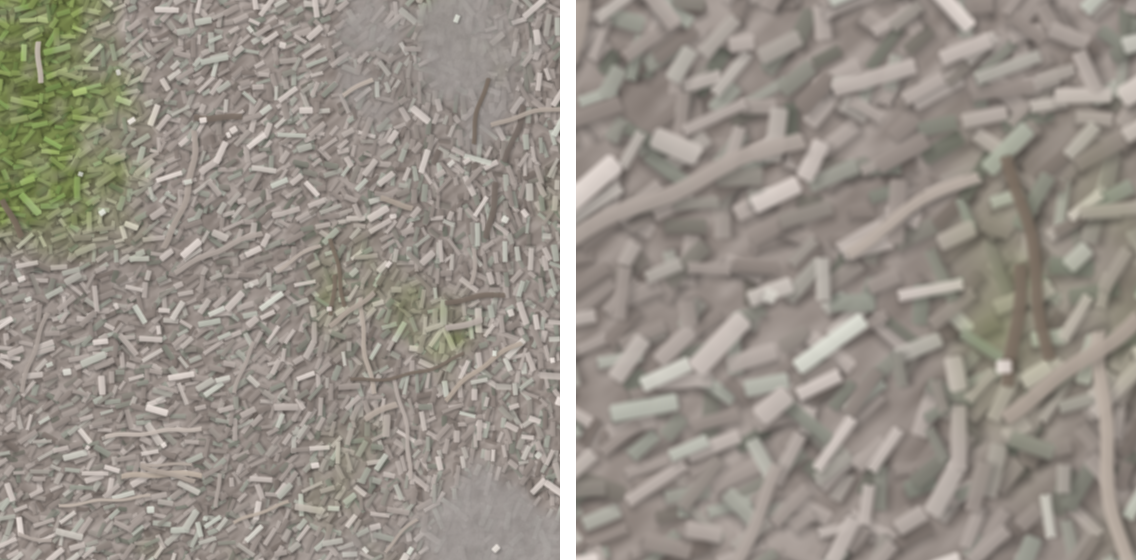
Left: the whole. Right: its middle third, enlarged.
Give the GLSL for this texture, as a WebGL 2 fragment shader.

```glsl
#version 300 es
precision highp float;

uniform vec2 u_resolution;
out vec4 fragColor;

const float SOFTNESS = 0.0027;      // edge blur of every chip and twig
const float SHADOW = 0.20;
const float GRAIN_ANGLE = 0.72;     // main lie of the chips, in radians
const float GRAIN_DRIFT = 1.7;
const float GRAIN_SPREAD = 1.5;
const int TWIGS = 34;
const vec3 WARM = vec3(0.040, 0.0, -0.024);
const vec3 COOL = vec3(0.002, 0.012, -0.030);
const vec3 TAN = vec3(0.055, 0.0, -0.055);
const vec3 SAND = vec3(0.615, 0.592, 0.580);
const vec3 MOSS = vec3(0.75, 0.89, 0.54);
const vec2 MOSS_CENTER = vec2(0.0, 0.87);
const vec2 SAND_TOP = vec2(0.80, 0.92);
const vec2 SAND_BOTTOM = vec2(0.88, 0.0);

vec4 hash4(vec2 p) {
    vec4 q = fract(p.xyxy * vec4(0.1031, 0.1030, 0.0973, 0.1099));
    q += dot(q, q.wzxy + 33.33);
    return fract((q.xxyz + q.yzzw) * q.zywx);
}

float noise(vec2 p) {
    vec2 i = floor(p), f = fract(p);
    f = f * f * (3.0 - 2.0 * f);
    float low = mix(hash4(i).x, hash4(i + vec2(1, 0)).x, f.x);
    float high = mix(hash4(i + vec2(0, 1)).x, hash4(i + vec2(1, 1)).x, f.x);
    return mix(low, high, f.y);
}

float fbm(vec2 p) {
    float sum = 0.0, weight = 0.533;
    for (int i = 0; i < 4; i++) {
        sum += weight * noise(p);
        p = mat2(1.6, 1.2, -1.2, 1.6) * p + 5.3;
        weight *= 0.5;
    }
    return sum;
}

vec2 rotate(vec2 p, float angle) {
    float c = cos(angle), s = sin(angle);
    return vec2(c * p.x + s * p.y, c * p.y - s * p.x);
}

float grainAngle(vec2 p) {
    return GRAIN_ANGLE + GRAIN_DRIFT * (noise(p * 3.5 + 7.0) - 0.5) + 0.35 * smoothstep(0.5, 1.0, p.x);
}

float sliver(vec2 q, vec2 halfSize, float blur) {
    float radius = 0.6 * halfSize.y;
    vec2 d = abs(q) - halfSize + radius;
    float dist = length(max(d, 0.0)) + min(max(d.x, d.y), 0.0) - radius;
    return 1.0 - smoothstep(-blur, blur, dist);
}

// One piece of wood with a soft shadow along its lower side
void lay(inout vec3 color, vec2 q, vec2 halfSize, vec3 wood) {
    float blur = max(SOFTNESS, 0.8 / u_resolution.y);
    color *= 1.0 - SHADOW * sliver(q + vec2(0.0, 0.8 * halfSize.y), halfSize, 1.6 * blur);
    wood *= 1.0 + 0.05 * clamp(q.y / halfSize.y, -1.0, 1.0);
    color = mix(color, wood, 0.92 * sliver(q, halfSize, blur));
}

void scatter(inout vec3 color, vec2 p, float cells, vec2 halfSize, float share, vec2 tones, float seed) {
    vec2 home = floor(p * cells);
    for (int y = -1; y <= 1; y++)
    for (int x = -1; x <= 1; x++) {
        vec2 id = home + vec2(x, y);
        vec4 place = hash4(id + seed * 17.0);
        if (place.w > share) continue;
        vec4 look = hash4(id + seed * 31.0 + 211.0);
        vec2 center = (id + place.xy) / cells;
        float turn = 2.0 * place.z - 1.0;
        float angle = grainAngle(center) + GRAIN_SPREAD * turn * (0.3 + 0.7 * turn * turn);
        vec2 size = halfSize * mix(vec2(0.45, 0.65), vec2(1.0, 1.15), look.xy);
        vec3 wood = mix(tones.x, tones.y, look.z) + mix(WARM, COOL, smoothstep(0.5, 1.0, look.w));
        lay(color, rotate(p - center, angle), size, wood);
    }
}

void layTwigs(inout vec3 color, vec2 p) {
    for (int i = 0; i < TWIGS; i++) {
        vec4 place = hash4(vec2(i, 3));
        vec4 look = hash4(vec2(i, 19));
        vec2 center = vec2(pow(place.x, 0.75), place.y * 0.9);
        vec2 q = rotate(p - center, mix(-0.5, 2.1, place.z));
        q.y += (look.z - 0.5) * 3.0 * q.x * q.x + 0.002 * sin(q.x * 70.0 + 9.0 * place.w);
        vec2 size = vec2(mix(0.03, 0.11, look.x * look.x), mix(0.0028, 0.0058, look.y));
        float tone = look.w < 0.18 ? 0.43 : mix(0.60, 0.75, look.w);
        lay(color, q, size, tone + mix(WARM, TAN, place.w));
    }
}

void main() {
    vec2 p = gl_FragCoord.xy / u_resolution.y;

    // Ground with fine fibres
    float fibre = noise(rotate(p, GRAIN_ANGLE) * vec2(45.0, 130.0));
    vec3 color = 0.56 + 0.12 * (fibre - 0.5) + 0.16 * (fbm(p * 24.0) - 0.5) + WARM;

    // Wood chips, from buried and dull to loose and pale
    scatter(color, p, 46.0, vec2(0.016, 0.0046), 0.95, vec2(0.44, 0.70), 1.0);
    scatter(color, p, 44.0, vec2(0.017, 0.0046), 0.80, vec2(0.49, 0.74), 2.0);
    scatter(color, p, 34.0, vec2(0.021, 0.0048), 0.55, vec2(0.54, 0.81), 3.0);
    scatter(color, p, 23.0, vec2(0.026, 0.0058), 0.26, vec2(0.68, 0.87), 4.0);

    // Moss in one corner and in faint patches
    float corner = 1.0 - smoothstep(0.0, 0.36, length((p - MOSS_CENTER) * vec2(1.0, 0.75)));
    float moss = smoothstep(0.42, 0.85, 0.7 * fbm(p * 5.0 + 2.0) + 0.5 * corner);
    moss *= 0.55 + 0.9 * noise(p * 38.0);
    color *= mix(vec3(1.0), MOSS, min(moss, 1.0));

    // Bare sand
    float ragged = 0.22 * (fbm(p * 8.0) - 0.5);
    float top = length((p - SAND_TOP) * vec2(1.0, 0.8)) + ragged;
    float bottom = length((p - SAND_BOTTOM) * vec2(0.55, 1.0)) + ragged;
    float sand = 1.0 - smoothstep(0.08, 0.17, min(top, bottom));
    color = mix(color, SAND + 0.10 * (fbm(p * 60.0) - 0.5), 0.88 * sand);

    layTwigs(color, p);
    scatter(color, p, 22.0, vec2(0.008, 0.0055), 0.07, vec2(0.80, 0.90), 5.0);

    // Broad light and dark drift
    color *= 1.0 + 0.12 * (fbm(p * 4.0 + 11.0) - 0.5);
    fragColor = vec4(color, 1.0);
}
```
